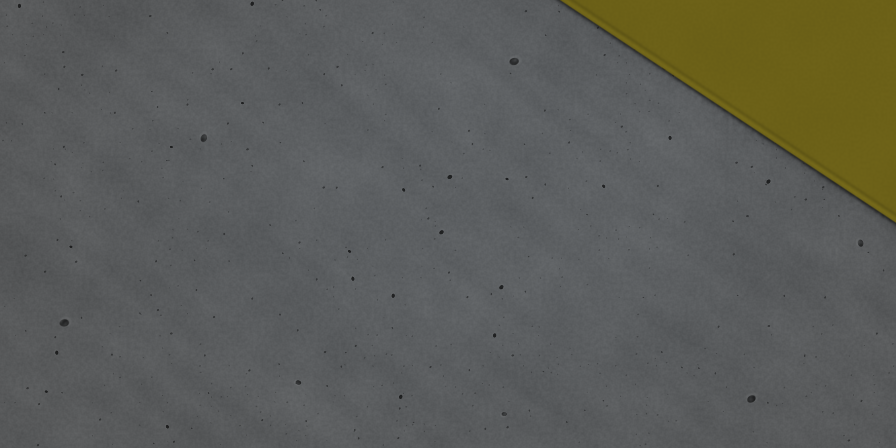
A Shadertoy shader for this texture:

```glsl
vec2 hash2(vec2 p) {
    vec3 q = fract(p.xyx * vec3(0.1031, 0.1030, 0.0973));
    q += dot(q, q.yzx + 33.33);
    return fract((q.xx + q.yz) * q.zy);
}

float gradientDot(vec2 cell, vec2 corner, vec2 f) {
    float angle = 6.2832 * hash2(cell + corner + 71.0).x;
    return dot(vec2(cos(angle), sin(angle)), f - corner);
}

float gradientNoise(vec2 p) {
    vec2 cell = floor(p), f = fract(p);
    vec2 u = f * f * f * (f * (f * 6.0 - 15.0) + 10.0);
    float low = mix(gradientDot(cell, vec2(0, 0), f), gradientDot(cell, vec2(1, 0), f), u.x);
    float high = mix(gradientDot(cell, vec2(0, 1), f), gradientDot(cell, vec2(1, 1), f), u.x);
    return mix(low, high, u.y);
}

float fbm(vec2 p) {
    float sum = 0.0, amplitude = 0.6;
    for (int i = 0; i < 5; i++) {
        sum += amplitude * gradientNoise(p);
        p = mat2(1.6, 1.2, -1.2, 1.6) * p + 13.7;
        amplitude *= 0.55;
    }
    return sum;
}

// Air holes, one per chosen cell: x is the dark hollow, y the lit lower rim
vec2 pits(vec2 p, float cells, float density, float radius, float seed) {
    vec2 cell = floor(p * cells);
    vec2 place = hash2(cell + seed);
    vec2 traits = hash2(cell + seed + 47.0);
    vec2 d = p - (cell + 0.2 + 0.6 * place) / cells;
    float tilt = 3.0 * traits.y;
    d = mat2(cos(tilt), sin(tilt), -sin(tilt), cos(tilt)) * d * vec2(1.0, 1.3);
    float size = radius * mix(0.55, 1.0, traits.y);
    float soft = max(0.6 / iResolution.y, 0.2 * size);
    float present = step(traits.x, density);
    float hollow = 1.0 - smoothstep(size - soft, size + soft, length(d));
    float rim = 1.0 - smoothstep(0.0, 0.5 * size + soft, abs(length(d + 0.3 * size) - size));
    return present * vec2(hollow, rim * (1.0 - hollow));
}

vec3 concrete(vec2 p) {
    // Broad light, cooler and brighter in the middle
    vec2 q = (p - vec2(1.08, 0.56)) * vec2(0.75, 1.0);
    vec3 color = mix(vec3(0.365, 0.377, 0.387), vec3(0.337, 0.343, 0.347),
                     smoothstep(0.1, 0.95, length(q)));

    // Cloudy stains and faint diagonal trowel marks
    color += 0.035 * fbm(p * 3.5 + 4.0) + 0.022 * fbm(p * 14.0);
    vec2 along = vec2(dot(p, vec2(0.8, -0.6)), dot(p, vec2(0.6, 0.8)));
    color += 0.02 * gradientNoise(along * vec2(3.0, 22.0) + 0.4 * fbm(p * 6.0));

    // Fine mineral grain
    color += 0.022 * gradientNoise(p * 110.0) + 0.018 * gradientNoise(p * 230.0 + 9.0);

    // Holes from large to tiny, the tiny ones gathered in drifts
    float drift = smoothstep(-0.25, 0.35, gradientNoise(p * 4.0 + 31.0));
    vec2 large = pits(p, 5.0, 0.22, 0.0105, 11.0);
    vec2 medium = pits(p + 0.037, 9.0, 0.2, 0.0058, 83.0);
    vec2 small = pits(p + 0.011, 24.0, 0.14, 0.003, 29.0);
    vec2 specks = pits(p, 46.0, 0.3 * drift, 0.0022, 61.0);
    color *= 1.0 - 0.6 * large.x * (0.8 + 0.6 * gradientNoise(p * 90.0));
    color *= 1.0 - 0.65 * medium.x;
    color *= 1.0 - 0.4 * small.x;
    color *= 1.0 - 0.22 * specks.x;
    return color + 0.035 * large.y + 0.015 * medium.y;
}

void mainImage(out vec4 fragColor, in vec2 fragCoord) {
    vec2 p = fragCoord / iResolution.y;
    float pixel = 1.0 / iResolution.y;

    // Signed distance to the slanted seam, positive on the painted side
    float seam = dot(p - vec2(1.25, 1.0), normalize(vec2(0.663, 1.0)));
    float outside = max(-seam, 0.0);

    // Gritty contact shadow, stronger down the slope
    vec3 ground = concrete(p);
    float slope = smoothstep(1.2, 1.65, p.x);
    float grit = 0.75 + 0.8 * gradientNoise(p * 85.0);
    ground *= 1.0 - mix(0.1, 0.22, slope) * grit * exp(-outside / 0.018);
    ground *= 1.0 - 0.5 * exp(-pow(outside / 0.006, 2.0));

    // Yellow panel with a narrow rolled edge
    vec3 paint = vec3(0.422, 0.378, 0.092);
    paint *= 1.0 + 0.035 * fbm(p * 5.0) + 0.025 * gradientNoise(p * 150.0);
    paint *= 1.0 + 0.07 * exp(-pow((seam - 0.006) / 0.004, 2.0));
    paint *= 1.0 - 0.1 * exp(-pow((seam - 0.015) / 0.004, 2.0));

    vec3 color = mix(ground, paint, smoothstep(-pixel, pixel, seam));
    fragColor = vec4(clamp(color, 0.0, 1.0), 1.0);
}
```
